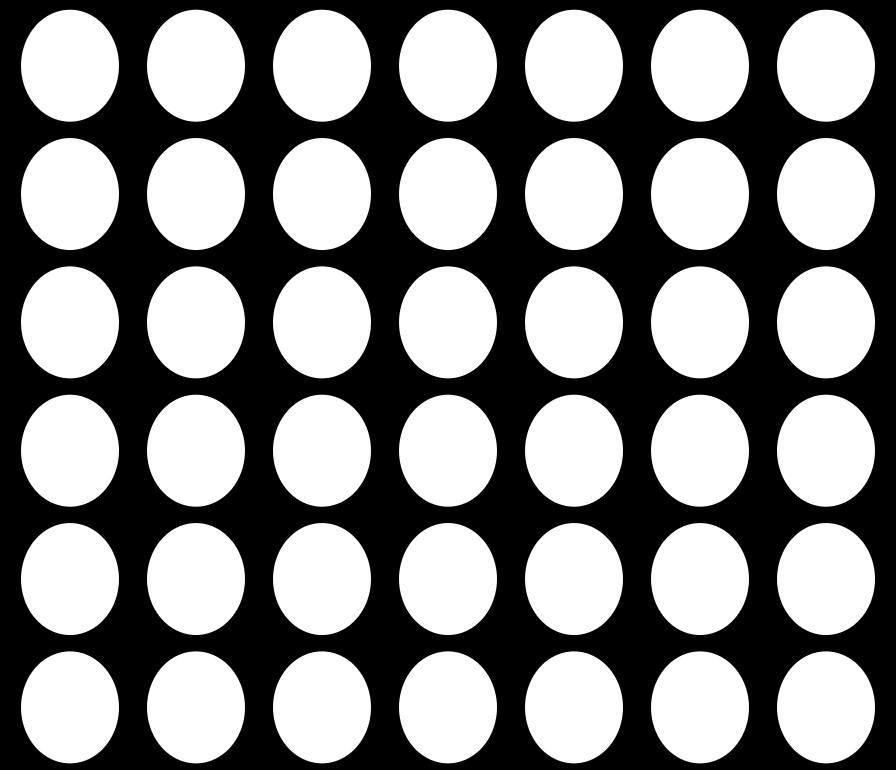
A WebGL 1 fragment shader for this pattern:

```glsl
precision highp float;
// A grid of seven by six upright white ellipses on black.
// The nearest grid center is found by rounding, then an approximate
// ellipse distance gives a smooth edge about one pixel wide.

uniform vec2 u_resolution;

// Lengths are in canvas heights.
const vec2 GRID_COUNT = vec2(7.0, 6.0);
const vec2 GRID_PITCH = vec2(0.16364, 0.16667);
const vec2 GRID_SHIFT = vec2(0.0, -0.002);
const vec2 ELLIPSE_RADII = vec2(0.0636, 0.0727);
const vec3 BACKGROUND = vec3(0.0);
const vec3 DOT_COLOR = vec3(1.0);

// Offset from the nearest center of a finite grid centered on zero.
vec2 gridOffset(vec2 p, vec2 pitch, vec2 count) {
  vec2 halfSpan = 0.5 * (count - 1.0);
  vec2 index = clamp(floor(p / pitch + halfSpan + 0.5), vec2(0.0), count - 1.0);
  return p - (index - halfSpan) * pitch;
}

// Approximate signed distance, accurate close to the outline.
float ellipseDistance(vec2 p, vec2 radii) {
  float scaled = length(p / radii);
  float slope = length(p / (radii * radii));
  return scaled * (scaled - 1.0) / max(slope, 0.0001);
}

// Coverage of a shape, blended across the given edge width.
float coverage(float signedDistance, float edgeWidth) {
  return clamp(0.5 - signedDistance / edgeWidth, 0.0, 1.0);
}

void main() {
  vec2 p = (gl_FragCoord.xy - 0.5 * u_resolution) / u_resolution.y;
  float pixelSize = 1.0 / u_resolution.y;

  vec2 local = gridOffset(p - GRID_SHIFT, GRID_PITCH, GRID_COUNT);
  float dotMask = coverage(ellipseDistance(local, ELLIPSE_RADII), pixelSize);

  gl_FragColor = vec4(mix(BACKGROUND, DOT_COLOR, dotMask), 1.0);
}
```
